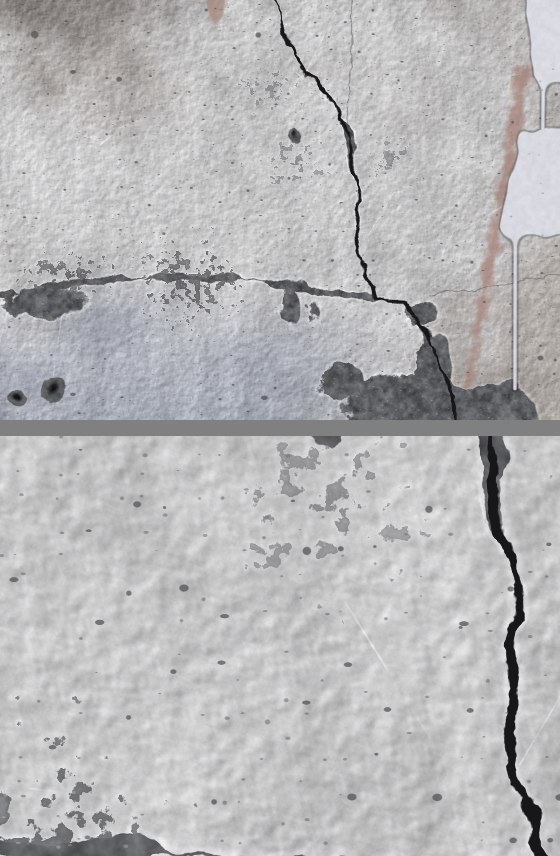
Top: the whole. Bottom: its middle third, enlarged.
Reproduce this texture procedurally as a Shadertoy shader.

```glsl
const vec3 WARM = vec3(.665, .642, .628), PALE = vec3(.77, .767, .772);
const vec3 COOL = vec3(.625, .645, .695), GRIME = vec3(.5, .48, .47);
const vec3 MORTAR = vec3(.36, .365, .375), VOID = vec3(.09, .09, .1);
const vec3 PAINT = vec3(.84, .84, .875), RUST = vec3(.63, .49, .45);
const float GRAIN = .11, RELIEF = .22, CRACK_WIDTH = .0042;

const vec2 CRACK[12] = vec2[12](vec2(.656,1.02), vec2(.674,.922), vec2(.72,.844),
 vec2(.807,.735), vec2(.828,.67), vec2(.856,.545), vec2(.851,.401), vec2(.899,.29),
 vec2(.965,.278), vec2(1.016,.201), vec2(1.08,.049), vec2(1.082,-.02));
// Ellipses: centre, radii
const vec4 CHIPS[8] = vec4[8](vec4(.105,.28,.1,.032), vec4(.695,.262,.02,.045),
 vec4(.745,.255,.018,.026), vec4(1.005,.256,.035,.028), vec4(.81,.095,.055,.042),
 vec4(.97,.025,.15,.085), vec4(1.03,.12,.045,.09), vec4(1.18,.01,.1,.08));
const vec4 SPECKLES[5] = vec4[5](vec4(.45,.325,.1,.085), vec4(.17,.345,.1,.045),
 vec4(.64,.785,.075,.05), vec4(.935,.63,.05,.06), vec4(.7,.61,.07,.06));
const vec3 HOLES[3] = vec3[3](vec3(.045,.052,.024), vec3(.129,.073,.03), vec3(.704,.675,.016));

float hash(vec2 p) {
 vec3 q = fract(p.xyx * .1031);
 q += dot(q, q.yzx + 33.33);
 return fract((q.x + q.y) * q.z);
}
vec2 hash2(vec2 p) { return vec2(hash(p), hash(p + 71.7)); }
float noise(vec2 p) {
 vec2 i = floor(p), f = fract(p);
 f *= f * (3. - 2. * f);
 return mix(mix(hash(i), hash(i + vec2(1, 0)), f.x),
  mix(hash(i + vec2(0, 1)), hash(i + 1.), f.x), f.y);
}
// Fractal noise centred on zero
float fbm(vec2 p) {
 float sum = -.5, amp = .516;
 for (int i = 0; i < 5; i++, amp *= .5) {
  sum += amp * noise(p);
  p = mat2(1.6, 1.2, -1.2, 1.6) * p + 17.3;
 }
 return sum;
}
float cover(float d) { return 1. - smoothstep(-.9, .9, d * iResolution.y); }
float segment(vec2 p, vec2 a, vec2 b) {
 p -= a; b -= a;
 return length(p - b * clamp(dot(p, b) / dot(b, b), 0., 1.));
}
float inside(vec2 p, vec4 e) { return 1. - length((p - e.xy) / e.zw); }
float box(vec2 p, vec2 b) {
 p = abs(p) - b + .02;
 return length(max(p, 0.)) + min(max(p.x, p.y), 0.) - .02;
}
float blend(float a, float b) {
 float h = max(.03 - abs(a - b), 0.);
 return min(a, b) - h * h / .12;
}
// Scattered pits, one per grid cell at most
float pits(vec2 p, float cells, float share, float size) {
 vec2 id = floor(p * cells), h = hash2(id + cells);
 vec2 q = (fract(p * cells) - .25 - .5 * h) / cells;
 q.y *= 1. + 1.2 * h.y;
 return cover(length(q) - size * (.5 + h.x)) * step(hash(id + 5.3), share);
}

void mainImage(out vec4 fragColor, in vec2 fragCoord) {
 vec2 p = fragCoord / iResolution.y;
 float cloud = fbm(p * 4.), fine = fbm(p * 85.), coarse = fbm(p * 32.);
 vec2 warped = p + .024 * vec2(coarse, fbm(p * 32. + 40.));

 // Weathered plaster
 float middle = inside(p, vec4(.58, .56, .75, .6)) + 1.8 * cloud;
 vec3 col = mix(WARM, PALE, smoothstep(-.35, .6, middle));
 float cool = 1. - smoothstep(.08, .42, p.y + .4 * cloud);
 col = mix(col, COOL, .85 * cool * (1. - smoothstep(.6, 1.1, p.x)));
 float grime = inside(p, vec4(.2, 1.02, .5, .24)) + 1.6 * fbm(p * 9. + 8.);
 col = mix(col, GRIME, .75 * smoothstep(0., .9, grime));
 col += .13 * fbm(p * vec2(22, 3)) + .12 * fbm(p * 13.);
 col += GRAIN * fine + RELIEF * (fine - fbm(p * 85. + vec2(-.3, .3)));

 // Rusty streak
 float streak = segment(p, vec2(1.25, .83), vec2(1.11, .07)) - .008 - .012 * p.y;
 float rust = 1. - smoothstep(-.012, .012, streak + .04 * coarse);
 rust = max(rust, smoothstep(0., .3, inside(warped, vec4(.515, 1.01, .025, .07))));
 col = mix(col, RUST, rust * (.65 + .5 * cloud));

 // Pale scratches
 for (int i = 0; i < 20; i++) {
  vec2 h = hash2(vec2(i, 3)), a = hash2(vec2(i, 9)) * vec2(1.33, 1);
  vec2 b = a + (.04 + .16 * h.x) * vec2(cos(h.y * 6.28), sin(h.y * 6.28));
  col += .1 * cover(segment(p, a, b) - .0007) * smoothstep(-.15, .1, coarse);
 }

 // Pits and hairline cracks
 float pit = max(pits(p, 30., .22, .0026), pits(p, 9., .13, .006));
 pit = max(pit, .6 * pits(p, 62., .2, .0014));
 float hair = min(segment(warped, vec2(.84, 1.02), vec2(.828, .68)),
  segment(warped, vec2(1.02, .295), vec2(1.35, .346)));
 col = mix(col, MORTAR * .9, max(.75 * pit, .6 * cover(hair - .0011)));

 // Flaked skin: bare mortar with a bright rim
 float crack = 9.;
 for (int i = 1; i < 12; i++) crack = min(crack, segment(warped, CRACK[i - 1], CRACK[i]));
 float side = abs(warped.y - .298 - .042 * sin(warped.x * 3.76));
 side = max(side - .0012 - .009 * smoothstep(.45, .75, noise(p * vec2(15, 4))), p.x - .9);
 float chip = .013 * smoothstep(.35, .7, noise(p * 13. + 4.)) * (1. - smoothstep(.7, .82, p.y));
 float bare = min(side, crack - chip), specks = 0.;
 for (int i = 0; i < 8; i++) {
  vec4 e = CHIPS[i];
  bare = min(bare, -min(e.z, e.w) * inside(warped, e) - .03 * coarse);
 }
 for (int i = 0; i < 5; i++) {
  float faint = i < 2 ? 0. : 1.;
  float fill = .4 * inside(p, SPECKLES[i]) - .24 - .1 * faint + 1.7 * fine;
  specks = max(specks, smoothstep(0., .1, fill) * (.9 - .3 * faint));
 }
 col += .07 * (1. - smoothstep(.001, .006, abs(bare - .002)));
 vec3 mortar = MORTAR + .3 * fine + .16 * coarse + .14 * pits(p, 95., .25, .0014);
 col = mix(col, mortar, max(cover(bare), specks));

 // Open crack and drilled holes
 col = mix(col, VOID, cover(crack - CRACK_WIDTH * (.45 + 1.1 * noise(p * 24.))));
 for (int i = 0; i < 3; i++) {
  float r = HOLES[i].z;
  vec2 q = (warped - HOLES[i].xy) / r;
  vec3 hollow = mix(VOID, MORTAR, smoothstep(.1, .7, length(q - vec2(0, .2))));
  col = mix(col, hollow + .2 * fine, cover((length(q) - 1.) * r));
 }

 // Thick dripping paint with a shaded edge
 vec2 e = p + .012 * (vec2(noise(p * 30.), noise(p * 30. + 9.)) - .5);
 float low = box(e - vec2(1.211 + .2 * e.y, .565), vec2(.11, .125));
 low = blend(low, segment(p, vec2(1.227, .46), vec2(1.226, .075)) - .0045);
 float top = box(e - vec2(1.47 - .12 * e.y, .93), vec2(.1, .125));
 top = blend(top, segment(p, vec2(1.294, .85), vec2(1.292, .64)) - .0045);
 float paint = min(low, top);
 col *= .7 + .3 * smoothstep(0., .007, paint);
 vec3 coat = PAINT + .07 * (cloud + fine) - .18 * pits(p, 40., .12, .002);
 col = mix(col, coat - .1 * smoothstep(-.003, 0., paint), cover(paint));

 fragColor = vec4(clamp(col, 0., 1.), 1);
}
```
